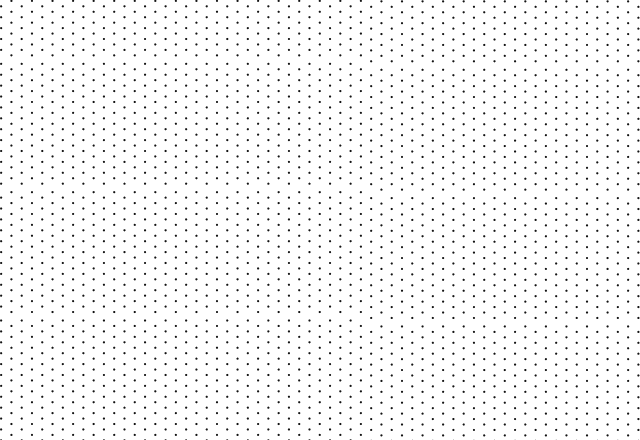
Reproduce this pattern procedurally as a Shadertoy shader.

```glsl
#define COLUMN_STEP 0.02336
#define ROW_STEP 0.01238
#define DOT_RADIUS 0.0024
#define FIRST_DOT vec2(0.0026, 0.1451)
#define TILE_COLUMNS 36.0
#define TILE_ROWS 23.0
#define TILE_HEIGHT 0.29167
#define TILE_DROP 0.0135
#define INK vec3(0.07)
#define PAPER vec3(1.0)

// Distance to the nearest dot of a checkerboard lattice laid in tiles
float dotDistance(vec2 p) {
    float column = floor(p.x / COLUMN_STEP + 0.5);
    float tileX = floor(column / TILE_COLUMNS);

    // Each tile across drops slightly; the seam runs midway through the wide gap
    float margin = 0.5 * (TILE_HEIGHT - (TILE_ROWS - 1.0) * ROW_STEP);
    float y = p.y - tileX * TILE_DROP + margin;
    float tileY = floor(y / TILE_HEIGHT);
    float localY = y - tileY * TILE_HEIGHT - margin;
    float row = clamp(floor(localY / ROW_STEP + 0.5), 0.0, TILE_ROWS - 1.0);

    // Only every other lattice cell holds a dot
    float parity = mod(column + tileX + tileY * TILE_ROWS + row, 2.0);
    vec2 offset = vec2(p.x - column * COLUMN_STEP, localY - row * ROW_STEP);
    return parity < 0.5 ? length(offset) - DOT_RADIUS : 1.0;
}

void mainImage(out vec4 fragColor, in vec2 fragCoord) {
    // Canvas heights, measured down from the top edge
    vec2 p = vec2(fragCoord.x, iResolution.y - fragCoord.y) / iResolution.y;
    float pixel = 1.0 / iResolution.y;

    float coverage = clamp(0.5 - dotDistance(p - FIRST_DOT) / pixel, 0.0, 1.0);
    fragColor = vec4(mix(PAPER, INK, coverage), 1.0);
}
```
